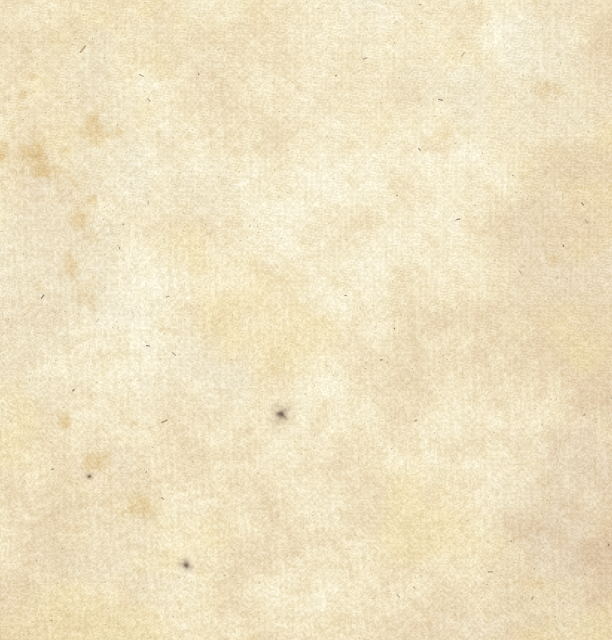
Reproduce this texture procedurally as a WebGL 1 fragment shader.

```glsl
precision highp float;
// Aged cream paper: cloudy fbm tones, darkened right and lower edges, sharp grain
// with a faint weave, clustered rust foxing, a few dark blots, specks and fibres.
// Lengths are in canvas heights, with the origin at the lower left.

uniform vec2 u_resolution;

const vec3 PALE = vec3(0.974, 0.948, 0.858);
const vec3 CREAM = vec3(0.950, 0.905, 0.775);
const vec3 TAN = vec3(0.908, 0.832, 0.700);
const vec3 SHADE = vec3(0.810, 0.700, 0.595);
const vec3 WASH = vec3(0.945, 0.880, 0.690);
const vec3 RUST = vec3(0.850, 0.720, 0.490);
const vec3 BLOT = vec3(0.400, 0.310, 0.260);
const vec3 INK = vec3(0.380, 0.350, 0.320);
const vec3 FIBRE = vec3(0.660, 0.560, 0.410);
const vec3 GRAIN_TINT = vec3(0.75, 0.95, 1.25);
const float GRAIN_SCALE = 430.0;
const float GRAIN_AMOUNT = 0.130;
const float WEAVE_AMOUNT = 0.026;
const int FOXING_COUNT = 36;
const int BLOT_COUNT = 3;

float hash(vec2 p) {
  return fract(sin(dot(p, vec2(127.1, 311.7))) * 43758.5453);
}

vec2 hash2(vec2 p) {
  return vec2(hash(p), hash(p + 47.3));
}

float noise(vec2 p) {
  vec2 i = floor(p);
  vec2 f = fract(p);
  f = f * f * (3.0 - 2.0 * f);
  float low = mix(hash(i), hash(i + vec2(1.0, 0.0)), f.x);
  float high = mix(hash(i + vec2(0.0, 1.0)), hash(i + 1.0), f.x);
  return mix(low, high, f.y);
}

float fbm(vec2 p) {
  float sum = 0.0;
  float gain = 0.5;
  for (int i = 0; i < 5; i++) {
    sum += gain * noise(p);
    p = mat2(0.8, 0.6, -0.6, 0.8) * p * 2.03 + 17.1;
    gain *= 0.55;
  }
  return sum / 1.055;
}

// One randomly turned stroke in some cells of a grid; sizes are in cells.
float strokes(vec2 p, float cells, float share, float halfLength, float radius) {
  vec2 q = p * cells;
  vec2 cell = floor(q);
  vec2 d = fract(q) - mix(vec2(0.2), vec2(0.8), hash2(cell + cells));
  float angle = 6.2832 * hash(cell + 9.7);
  vec2 axis = vec2(cos(angle), sin(angle));
  float reach = halfLength * hash(cell + 3.1);
  d -= axis * clamp(dot(d, axis), -reach, reach);
  float soft = cells / u_resolution.y;
  float ink = 1.0 - smoothstep(radius - 0.5 * soft, radius + 0.7 * soft, length(d));
  return ink * step(hash(cell + 21.9), share) * mix(0.3, 1.0, hash(cell + 5.3));
}

// Ragged rust spots: most gather at the upper left, every third lies anywhere.
float foxing(vec2 p, float width) {
  float sum = 0.0;
  float rag = fbm(p * 48.0) - 0.5;
  for (int i = 0; i < FOXING_COUNT; i++) {
    float id = float(i);
    vec2 r = hash2(vec2(id, 4.7));
    vec2 centre = vec2(0.17 * r.x, 0.53 + 0.36 * r.y);
    if (mod(id, 3.0) < 0.5) centre = r * vec2(width, 1.0);
    float radius = mix(0.006, 0.024, pow(hash(vec2(id, 8.2)), 2.0));
    float d = length(p - centre) / radius + 3.0 * rag;
    sum += (1.0 - smoothstep(0.0, 1.6, d)) * mix(0.15, 0.5, hash(vec2(id, 2.6)));
  }
  return min(sum, 0.65);
}

// Small dark cores with brown halos, spread along the lower left half.
float blots(vec2 p) {
  float sum = 0.0;
  for (int i = 0; i < BLOT_COUNT; i++) {
    float id = float(i);
    vec2 centre = vec2(0.14 + 0.15 * id, 0.23 + 0.13 * sin(id * 4.0 + 0.2));
    float radius = 0.004 + 0.0035 * id;
    float d = length(p - centre) / radius + 0.7 * (noise(p * 150.0) - 0.5);
    sum += 0.45 * exp(-4.0 * d * d) + 0.4 * exp(-0.8 * d * d);
  }
  return min(sum, 0.85);
}

void main() {
  vec2 p = gl_FragCoord.xy / u_resolution.y;
  float width = u_resolution.x / u_resolution.y;

  // Cloudy tones, with age gathering at the right, bottom and left edges
  float broad = fbm(p * 3.2 + 5.0) - 0.5;
  float mottle = fbm(p * 14.0 + 31.0) - 0.5;
  float flecks = fbm(p * 52.0 + 11.0) - 0.5;
  float right = smoothstep(0.72, 1.04, p.x / width + 0.25 * broad);
  float bottom = 1.0 - smoothstep(-0.08, 0.36, p.y + 0.2 * broad);
  float left = 1.0 - smoothstep(0.0, 0.3, p.x);
  float edges = 0.68 * right + 0.40 * bottom + 0.18 * left;
  float age = 0.27 + 0.9 * broad + 0.95 * mottle + 0.45 * flecks + edges;
  vec3 colour = mix(PALE, CREAM, smoothstep(-0.05, 0.5, age));
  colour = mix(colour, TAN, smoothstep(0.3, 0.95, age));
  float corner = right * (1.0 - smoothstep(0.0, 0.55, p.y));
  colour = mix(colour, SHADE, clamp(corner * (0.55 + 1.8 * mottle), 0.0, 0.8));

  // Yellow washes, cool grey patches, rust stains and blots
  float wash = smoothstep(0.50, 0.70, fbm(p * 6.0 + 71.0));
  float cool = smoothstep(0.50, 0.72, fbm(p * 7.0 + 133.0));
  colour = mix(colour, WASH, 0.5 * wash);
  colour = mix(colour, vec3(0.925, 0.885, 0.790), 0.5 * cool);
  colour = mix(colour, RUST, foxing(p, width));
  colour = mix(colour, BLOT, blots(p));

  // Sharp paper grain and crossed threads, strongest near the lower left
  float grain = 0.8 * noise(p * GRAIN_SCALE) + 0.35 * noise(p * GRAIN_SCALE * 0.51) - 0.575;
  float weave = noise(p * vec2(230.0, 32.0)) + noise(p * vec2(32.0, 230.0)) - 1.0;
  float threads = mix(0.25, 1.0, (1.0 - smoothstep(0.1, 0.7, p.x)) * (1.0 - 0.5 * p.y));
  colour += GRAIN_TINT * (GRAIN_AMOUNT * grain + WEAVE_AMOUNT * threads * weave);

  // Specks and loose fibres
  colour = mix(colour, FIBRE, 0.5 * strokes(p, 95.0, 0.13, 0.08, 0.06));
  colour = mix(colour, INK, 0.75 * strokes(p + 0.37, 26.0, 0.07, 0.09, 0.022));
  colour = mix(colour, FIBRE, strokes(p + 0.71, 9.0, 0.04, 0.10, 0.010));

  gl_FragColor = vec4(clamp(colour, 0.0, 1.0), 1.0);
}
```
